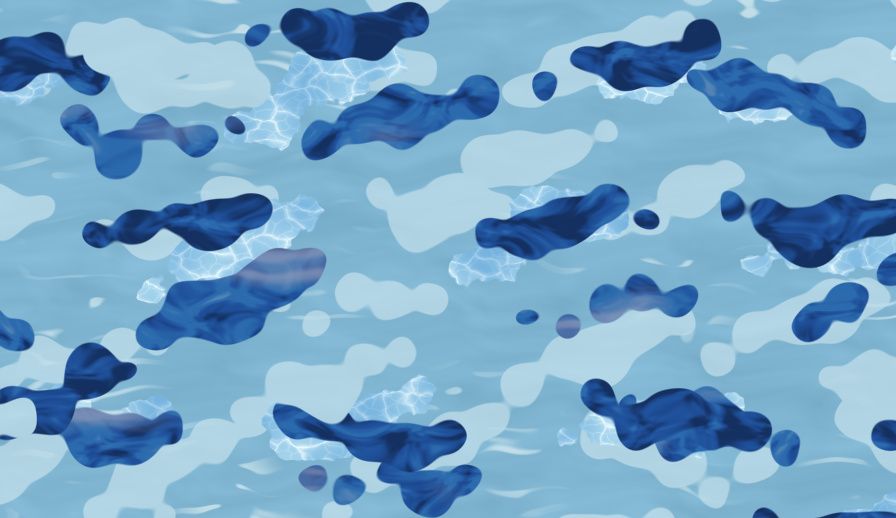
This pattern is drawn by a Shadertoy shader. Its source:

```glsl
// Water camouflage: wavy blobs of pale, caustic and deep blue water over a calm rippled surface.
#define BLOB_SIZE vec2(0.42, 0.22)
#define EDGE_WAVE 0.022
#define LOBE_BLEND 60.0
#define CAUSTIC_SCALE 19.0
#define PALE_SPREAD 1.10
#define CAUSTIC_SPREAD 1.36
#define MID_SPREAD 1.42
#define NAVY_SPREAD 1.52
#define TOP_SPREAD 2.30

const vec3 SURFACE = vec3(0.50, 0.71, 0.82);
const vec3 PALE    = vec3(0.69, 0.83, 0.89);
const vec3 GLINT   = vec3(0.84, 0.92, 0.94);
const vec3 STEEL   = vec3(0.40, 0.56, 0.72);
const vec3 MID     = vec3(0.17, 0.42, 0.68);
const vec3 DEEP    = vec3(0.12, 0.31, 0.60);
const vec3 NAVY    = vec3(0.08, 0.19, 0.38);
const vec3 HAZE    = vec3(0.56, 0.60, 0.72);

vec2 hash2(vec2 p) {
    vec3 q = fract(p.xyx * vec3(0.1031, 0.1030, 0.0973));
    q += dot(q, q.yzx + 33.33);
    return fract((q.xx + q.yz) * q.zy);
}

float cornerSlope(vec2 cell, vec2 offset) {
    float a = 6.2832 * hash2(cell).x;
    return dot(vec2(cos(a), sin(a)), offset);
}

// Gradient noise, roughly -0.7 to 0.7
float noise(vec2 p) {
    vec2 i = floor(p), f = fract(p), e = vec2(1.0, 0.0);
    vec2 u = f * f * f * (f * (f * 6.0 - 15.0) + 10.0);
    return mix(mix(cornerSlope(i, f), cornerSlope(i + e.xy, f - e.xy), u.x),
               mix(cornerSlope(i + e.yx, f - e.yx), cornerSlope(i + e.xx, f - e.xx), u.x), u.y);
}

vec2 noise2(vec2 p) { return vec2(noise(p), noise(p + 41.7)); }

float fbm(vec2 p) {
    return noise(p) + 0.5 * noise(p * 2.03 + 9.1) + 0.25 * noise(p * 4.1 + 23.4);
}

// Signed distance to scattered blobs, each a tilted chain of blended lobes
float blobs(vec2 p, float spread, float seed) {
    vec2 size = BLOB_SIZE * spread;
    p += EDGE_WAVE * noise2(p * vec2(9.0, 11.0) + seed);
    p += seed * vec2(0.37, 0.53);
    float row = floor(p.y / size.y), sum = 0.0;
    for (int y = -1; y <= 1; y++) {
        float r = row + float(y);
        float shift = 0.5 * mod(r, 2.0);
        float column = floor(p.x / size.x - shift);
        for (int x = -1; x <= 1; x++) {
            vec2 id = vec2(column + float(x), r);
            vec2 key = id + seed * 17.3;
            vec2 jitter = hash2(key) - 0.5;
            vec2 center = (id + vec2(shift, 0.0) + 0.5 + 0.4 * jitter) * size;
            float tilt = mix(-0.18, 0.34, hash2(key + 5.7).x);
            for (int k = 0; k < 5; k++) {
                float t = float(k - 2) * 0.5;
                vec2 h = hash2(key + 7.13 * float(k + 2));
                vec2 lobe = center + BLOB_SIZE * vec2(0.36 * t, tilt * t + 0.32 * (h.x - 0.5));
                float radius = BLOB_SIZE.y * mix(0.11, 0.29, h.y) * (1.0 - 0.35 * t * t);
                sum += exp(-LOBE_BLEND * (length(p - lobe) - radius));
            }
        }
    }
    return -log(sum + 1e-30) / LOBE_BLEND;
}

float cover(float d) {
    float px = 1.0 / iResolution.y;
    return 1.0 - smoothstep(-px, px, d);
}

// Thin bright web: the gap between the two nearest cell points
float causticWeb(vec2 p) {
    p += 0.45 * noise2(p * 0.9) + 0.15 * noise2(p * 2.3);
    vec2 i = floor(p), f = fract(p);
    float near = 8.0, next = 8.0;
    for (int y = -1; y <= 1; y++)
    for (int x = -1; x <= 1; x++) {
        vec2 o = vec2(float(x), float(y));
        float d = length(o + hash2(i + o + 71.3) - f);
        next = min(next, max(near, d));
        near = min(near, d);
    }
    return exp(-11.0 * (next - near));
}

vec3 causticWater(vec2 p) {
    vec2 q = p * vec2(0.85, 1.15) * CAUSTIC_SCALE;
    float glow = smoothstep(-0.45, 0.5, noise(p * 8.0 + 3.0));
    float web = causticWeb(q) + 0.4 * causticWeb(q * 1.9 + 13.0);
    vec3 col = mix(vec3(0.46, 0.70, 0.87), vec3(0.66, 0.84, 0.93), glow);
    return mix(col, vec3(0.92, 0.98, 1.0), clamp(web * mix(0.35, 0.95, glow), 0.0, 1.0));
}

// Dark marbled water; lift moves it from navy to mid blue
vec3 deepWater(vec2 p, float lift) {
    vec2 q = p * vec2(13.0, 22.0);
    float n = fbm(q + 1.3 * noise2(q * 0.6)) + lift;
    vec3 col = mix(NAVY, DEEP, smoothstep(-0.4, 0.05, n));
    col = mix(col, MID, smoothstep(0.0, 0.4, n));
    return mix(col, STEEL, 0.7 * smoothstep(0.5, 0.95, n));
}

void mainImage(out vec4 fragColor, in vec2 fragCoord) {
    vec2 p = fragCoord / iResolution.y;

    // Calm surface with long horizontal glints
    float swell = fbm(p * vec2(4.0, 17.0) + 0.8 * noise(p * 6.0));
    float streak = noise(p * vec2(8.0, 42.0) + 1.2 * noise2(p * 9.0));
    float glint = smoothstep(0.24, 0.42, streak) * smoothstep(-0.05, 0.35, noise(p * 3.2 + 8.0));
    vec3 col = SURFACE + 0.045 * swell;
    col = mix(col, GLINT, 0.75 * glint);

    // Light layers
    vec3 pale = mix(PALE + 0.02 * swell, GLINT, 0.35 * glint);
    col = mix(col, pale, cover(blobs(p, PALE_SPREAD, 1.37)));
    float ragged = 0.012 * noise(p * 34.0) + 0.006 * noise(p * 75.0);
    col = mix(col, causticWater(p), cover(blobs(p, CAUSTIC_SPREAD, 2.71) + ragged));

    // Dark layers, the mid blue one with patches of hazy reflection
    float haze = smoothstep(0.12, 0.38, noise(p * vec2(4.5, 7.0) + 17.0));
    vec3 mid = mix(deepWater(p, 0.22), HAZE, haze * (0.4 + 0.35 * smoothstep(-0.1, 0.3, streak)));
    col = mix(col, mid, cover(blobs(p, MID_SPREAD, 4.19)));
    col = mix(col, deepWater(p + 5.3, -0.12), cover(blobs(p, NAVY_SPREAD, 6.83)));

    // A few pale blobs on top
    col = mix(col, pale, cover(blobs(p, TOP_SPREAD, 8.57)));
    fragColor = vec4(clamp(col, 0.0, 1.0), 1.0);
}
```
